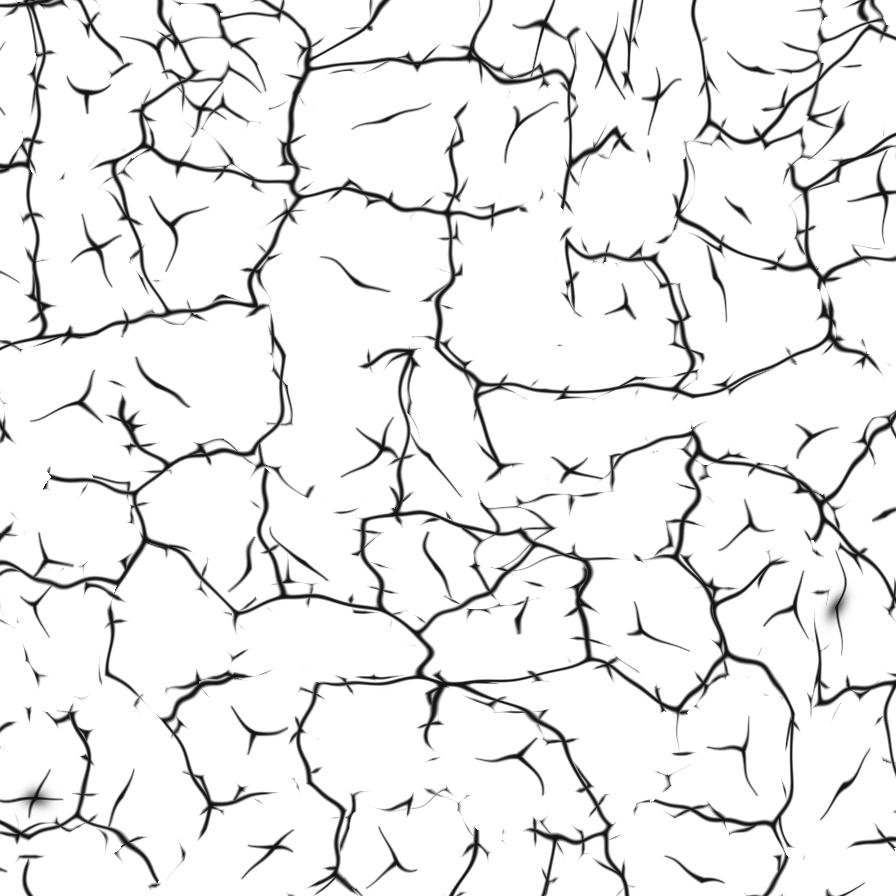
Reproduce this texture procedurally as a three.js fragment shader.

```glsl
// Ink-like branching veins on white: warped cell walls, some broken off,
// with short spurs beside them and a small forked twig inside most cells.
// Walls come from cellular noise, their wander from layered sines.
varying vec2 vUv;

const float INK_BLEND = 580.0; // sharpness with which meeting walls fuse

vec2 hash2(vec2 c) {
  return fract(sin(vec2(dot(c, vec2(127.1, 311.7)),
                        dot(c, vec2(269.5, 183.3)))) * 43758.5);
}

vec2 heading(float angle) {
  return vec2(cos(angle), sin(angle));
}

// Layered sines, turned at each octave so that no axis stands out
vec2 wander(vec2 p) {
  float frequency = 6.0;
  vec2 q = p;
  for (int i = 0; i < 5; i++) {
    vec2 axis = heading(float(i) * 1.9 + 0.6);
    vec2 side = vec2(-axis.y, axis.x);
    float phase = float(i) * 2.3;
    q += side * sin(dot(q, axis) * frequency + phase) * 0.24 / frequency;
    q += axis * sin(dot(q, side) * frequency * 1.2 - phase) * 0.2 / frequency;
    frequency *= 2.1;
  }
  return q;
}

// Wall distance in canvas units; also gives the nearest seed's id and offset
float cellWalls(vec2 p, float count, float broken, out vec2 id, out vec2 offset) {
  vec2 base = floor(p * count);
  vec2 local = fract(p * count);
  vec2 nearest = vec2(0.0);
  float best = 8.0;
  id = base;
  for (int j = -1; j <= 1; j++) {
    for (int i = -1; i <= 1; i++) {
      vec2 cell = vec2(float(i), float(j));
      vec2 seed = cell + 0.05 + 0.9 * hash2(base + cell) - local;
      if (dot(seed, seed) < best) {
        best = dot(seed, seed);
        nearest = seed;
        id = base + cell;
      }
    }
  }
  offset = -nearest / count;

  float sum = 0.0;
  for (int j = -2; j <= 2; j++) {
    for (int i = -2; i <= 2; i++) {
      vec2 other = id + vec2(float(i), float(j));
      vec2 seed = other - base + 0.05 + 0.9 * hash2(other) - local;
      vec2 gap = seed - nearest;
      if (dot(gap, gap) > 0.0001) {
        vec2 middle = 0.5 * (nearest + seed);
        float wall = dot(middle, normalize(gap));
        // Broken walls taper away on one side of their middle
        vec2 pair = hash2(id + other + 7.3);
        float past = 0.08 - dot(middle, heading(pair.y * 6.283));
        wall += step(pair.x, broken) * max(past, 0.0) * 0.3;
        sum += exp(-wall * INK_BLEND / count);
      }
    }
  }
  return -log(sum + 1e-9) / INK_BLEND;
}

// Two to four bent, tapering arms around a cell's seed
float twig(vec2 p, vec2 id) {
  vec2 kind = hash2(id + 31.7);
  float arms = 2.0 + floor(kind.x * 2.9);
  float d = 1.0;
  for (int i = 0; i < 4; i++) {
    float k = float(i);
    vec2 r = hash2(id + 5.1 * k + 2.7);
    vec2 dir = heading(kind.y * 6.283 + 6.283 * k / arms + r.x - 0.5);
    vec2 q = vec2(dot(p, dir), dot(p, vec2(-dir.y, dir.x)));
    float reach = 0.018 + 0.03 * r.y;
    q.y += (r.x - 0.5) * 22.0 * q.x * q.x;
    float along = clamp(q.x, 0.0, reach);
    float arm = length(vec2(q.x - along, q.y)) + 0.0016 * along / reach;
    d = min(d, k < arms ? arm : 1.0);
  }
  d -= 0.0012 * exp(-length(p) / 0.006);
  return d + step(0.82, hash2(id + 11.9).x);
}

void main() {
  vec2 p = wander(vUv + vec2(0.37, 0.21));
  vec2 id, offset, fineId, fineOffset;
  float walls = cellWalls(p, 7.2, 0.36, id, offset);
  float fine = cellWalls(p + 3.4, 23.0, 0.8, fineId, fineOffset);

  // Fine walls show only as spurs, save in a few crowded zones
  float zone = 0.5 + 0.5 * sin(vUv.x * 9.5 + 2.4) * sin(vUv.y * 6.1 - 0.9);
  float reach = mix(0.009, 0.04, smoothstep(0.88, 0.99, zone));
  float spurs = fine + 0.0006 + 0.35 * max(walls - reach, 0.0);

  float d = min(min(walls, spurs), twig(offset, id));
  d += 0.0004 * sin(p.x * 31.0) * sin(p.y * 27.0);
  float ink = 1.0 - smoothstep(0.0002, 0.0041, d);

  // A few seeds carry a soft smudge
  float smudge = step(0.94, hash2(id + 3.3).y) * 0.7
               * exp(-dot(offset, offset) / 0.00012);
  gl_FragColor = vec4(vec3(mix(1.0, 0.08, max(ink, smudge))), 1.0);
}
```
